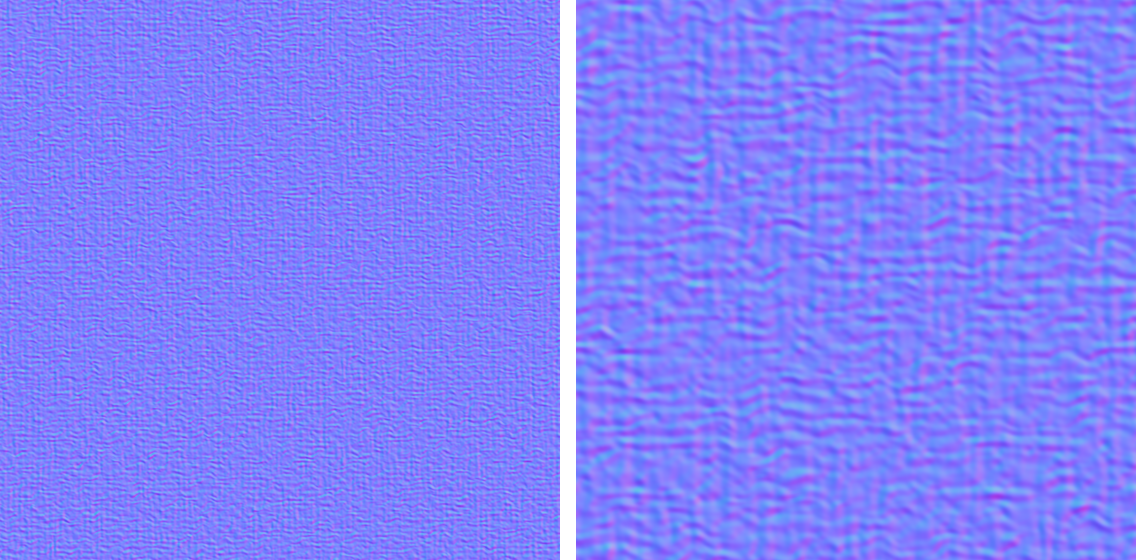
Left: the whole. Right: its middle third, enlarged.
Reproduce this texture map procedurally as a Shadertoy shader.

```glsl
// Tangent-space normal map of a fine, irregular woven cloth.
// A height field of broken warp and weft ridges, blocky crossings and fibre
// grain is differentiated, and its surface normal is encoded as colour.

const float PI = 3.14159265;

float hash(vec2 p) {
    return fract(sin(dot(p, vec2(127.1, 311.7))) * 43758.5453);
}

// Value noise in 0..1; edge 0 is smooth, larger values give flat blocks
float noise(vec2 p, float edge) {
    vec2 cell = floor(p);
    vec2 f = smoothstep(edge, 1.0 - edge, fract(p));
    float low = mix(hash(cell), hash(cell + vec2(1.0, 0.0)), f.x);
    float high = mix(hash(cell + vec2(0.0, 1.0)), hash(cell + 1.0), f.x);
    return mix(low, high, f.y);
}

// Cloth height; one unit of p is one thread spacing
float clothHeight(vec2 p) {
    // Threads wander a little, more strongly from stitch to stitch
    vec2 drift = vec2(noise(vec2(p.x * 0.5, p.y * 0.3) + 31.0, 0.0),
                      noise(vec2(p.x * 0.75, p.y * 0.5) + 67.0, 0.0));
    vec2 q = p + vec2(0.45, 0.75) * drift;

    // Ridges: warp runs on for several stitches, weft breaks at each one
    float warpFade = 0.25 + 1.5 * noise(vec2(q.x, q.y * 0.4) + 11.0, 0.1);
    float weftFade = 0.1 + 1.8 * noise(vec2(q.x * 0.85, q.y) + 47.0, 0.15);
    float h = 0.016 * warpFade * cos(2.0 * PI * q.x);
    h += 0.022 * weftFade * cos(2.0 * PI * q.y);

    // Over-and-under crossings with uneven block heights
    h += 0.018 * cos(PI * q.x) * cos(PI * q.y);
    h += 0.065 * noise(q * vec2(1.1, 1.25) + 71.0, 0.2);

    // Uneven yarn: upright streaks and short level dashes
    h += 0.06 * noise(vec2(q.x * 2.1, q.y * 0.45) + 5.0, 0.0);
    h += 0.09 * noise(vec2(q.x * 0.95, q.y * 2.1) + 83.0, 0.05);

    // Fibre grain
    h += 0.065 * noise(p * 2.3 + 19.0, 0.0);
    return h;
}

void mainImage(out vec4 fragColor, in vec2 fragCoord) {
    vec2 uv = fragCoord / iResolution.y;
    vec2 p = uv * vec2(96.0, 106.0);

    // Central differences; the step also softens the finest detail
    vec2 e = vec2(0.13, 0.0);
    vec2 slope = vec2(clothHeight(p + e.xy) - clothHeight(p - e.xy),
                      clothHeight(p + e.yx) - clothHeight(p - e.yx)) / (2.0 * e.x);

    // Slight diagonal lean couples the two directions
    slope.x -= 0.15 * slope.y;

    vec3 normal = normalize(vec3(-1.08 * slope, 1.0));
    // Encode, with a trace less blue to keep the tone of the flat cloth
    fragColor = vec4(0.5 + 0.5 * normal - vec3(0.0, 0.0, 0.003), 1.0);
}
```
